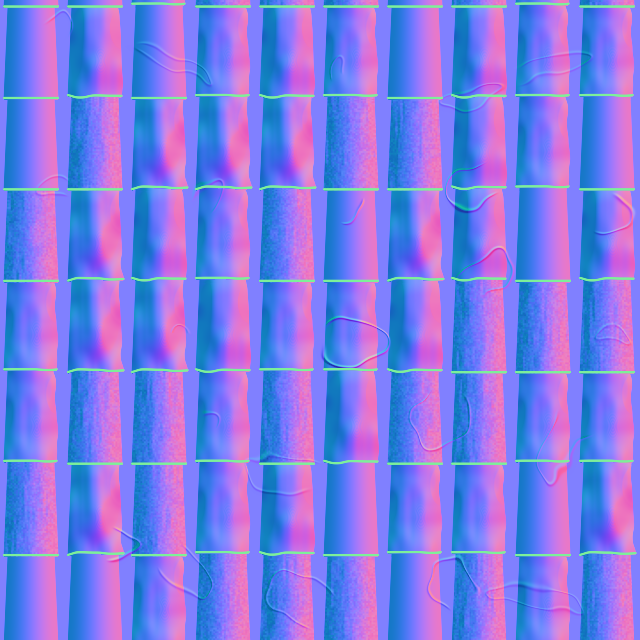
Give the GLSL for this texture map, as a WebGL 1 fragment shader.

```glsl
precision highp float;

uniform vec2 u_resolution;

const vec2 TILES = vec2(10.0, 7.0);      // columns, rows
const float ROW_SHIFT = 0.09;            // height of the first lip, in rows
const float TILE_CENTER = 0.485;
const float HALF_BOTTOM = 0.43;
const float HALF_TOP = 0.368;
const float LIP_HEIGHT = 0.026;
const float CURVE_SLOPE = 0.83;          // sideways normal at the tile edges
const float TILT = -0.06;
const float DENTED_SHARE = 0.47;
const float SMOOTH_SHARE = 0.25;
const float DENT_DEPTH = 0.10;
const float GRAIN = 0.55;
const float SCRATCH_CELLS = 5.0;
const float SCRATCH_CHANCE = 0.8;
const float SCRATCH_WIDTH = 0.010;
const vec3 LIP_COLOR = vec3(0.49, 0.94, 0.60);

float hash(vec2 p) {
  vec3 q = fract(p.xyx * 0.1031);
  q += dot(q, q.yzx + 33.33);
  return fract((q.x + q.y) * q.z);
}

float noise(vec2 p) {
  vec2 i = floor(p), f = p - i;
  f = f * f * f * (f * (f * 6.0 - 15.0) + 10.0);
  return mix(mix(hash(i), hash(i + vec2(1.0, 0.0)), f.x),
             mix(hash(i + vec2(0.0, 1.0)), hash(i + 1.0), f.x), f.y);
}

bool isDented(vec2 id) {
  return hash(id + 11.7) < DENTED_SHARE;
}

// Broad hollows plus one oval bulge
float dentHeight(vec2 p, float seed) {
  vec2 oval = (p - vec2(0.09, 0.57)) / vec2(0.14, 0.30);
  float hollows = noise(p * vec2(2.6, 1.7) + seed) + 0.4 * noise(p * vec2(5.0, 2.6) - seed + 80.0);
  return DENT_DEPTH * hollows + 0.035 * exp(-dot(oval, oval));
}

vec2 dentSlope(vec2 p, float seed) {
  const vec2 e = vec2(0.02, 0.0);
  float h = dentHeight(p, seed);
  vec2 slope = (h - vec2(dentHeight(p + e.xy, seed), dentHeight(p + e.yx, seed))) / e.x;
  // Fine contour rings on the bulge and a pressed upper right corner
  float ring = length((p - vec2(0.09, 0.57)) / vec2(0.14, 0.30));
  slope.x += 0.05 * sin(ring * 40.0) * (1.0 - smoothstep(0.5, 0.9, ring));
  float corner = length((p - vec2(0.44, 1.08)) / vec2(0.22, 0.34));
  slope.x += 0.22 * (1.0 - smoothstep(0.85, 1.0, corner));
  return slope;
}

// Vertical fibres and speckle, with a worn lower right corner
vec2 grainSlope(vec2 p, vec2 id) {
  vec2 q = p + id * 7.0;
  float fibre = noise(q * vec2(24.0, 2.5)) - 0.5;
  fibre *= smoothstep(0.35, 0.65, noise(q * vec2(9.0, 4.0) + 50.0));
  vec2 speckle = vec2(noise(q * 36.0), noise(q * 36.0 + 90.0)) - 0.5;
  float worn = 1.0 - smoothstep(0.40, 0.43, length(p - vec2(0.44, 0.12)));
  return GRAIN * (vec2(fibre * (1.0 - worn), 0.0) + 0.4 * speckle) + vec2(0.10 * worn, 0.0);
}

// Slopes of scattered partial ellipses, bent by noise
vec2 scratchSlope(vec2 uv) {
  vec2 g = uv * SCRATCH_CELLS, cell = floor(g), total = vec2(0.0);
  for (int j = -1; j <= 1; j++) {
    for (int i = -1; i <= 1; i++) {
      vec2 c = cell + vec2(float(i), float(j));
      vec2 id = mod(c, SCRATCH_CELLS) + 31.0;
      vec2 a = vec2(hash(id + 1.3), hash(id + 2.9));
      vec2 b = vec2(hash(id + 4.1), hash(id + 5.7));
      float angle = 6.2832 * hash(id + 8.3);
      mat2 turn = mat2(cos(angle), sin(angle), -sin(angle), cos(angle));
      vec2 p = (g - c - 0.2 - 0.6 * a) * turn;
      p += 0.12 * (vec2(noise(p * 5.0 + id), noise(p * 5.0 + id + 40.0)) - 0.5);
      vec2 radii = mix(vec2(0.10, 0.05), vec2(0.42, 0.20), b);
      vec2 n = p / radii, grad = n / radii;
      float k = length(n);
      float d = (k - 1.0) * k / max(length(grad), 0.001) / SCRATCH_WIDTH;
      float cut = mix(-1.3, 0.5, hash(id + 9.1));
      float arc = smoothstep(cut, cut + 0.3, n.x / max(k, 0.001));
      float strength = step(hash(id + 6.6), SCRATCH_CHANCE) * mix(0.3, 1.5, a.x * b.y + 0.2);
      vec2 dir = turn * (grad / max(length(grad), 0.001));
      total += dir * d * exp(-d * d) * arc * strength;
    }
  }
  return total;
}

void main() {
  vec2 uv = gl_FragCoord.xy / u_resolution;
  vec2 g = uv * TILES + vec2(0.0, ROW_SHIFT);
  vec2 px = TILES / u_resolution;

  // Dented tiles have an uneven lip
  vec2 id = mod(floor(g), TILES);
  if (isDented(id)) g.y -= 0.035 * noise(vec2(fract(g.x) * 4.0, floor(hash(id) * 3.0)));
  id = mod(floor(g), TILES);
  vec2 f = fract(g);
  vec2 p = vec2(f.x - TILE_CENTER, f.y * TILES.x / TILES.y);
  float seed = 13.0 * floor(hash(id) * 3.0);
  bool dented = isDented(id);
  bool rough = hash(id + 11.7) > DENTED_SHARE + SMOOTH_SHARE;

  // Tapered outline with rounded lip ends
  float halfWidth = mix(HALF_BOTTOM, HALF_TOP, f.y);
  halfWidth += 0.008 * (1.0 - smoothstep(LIP_HEIGHT, LIP_HEIGHT + 0.01, f.y));
  halfWidth -= 0.02 * (1.0 - smoothstep(0.0, 0.015, f.y));
  if (dented) halfWidth += 0.05 * (noise(vec2(p.y * 4.0, seed + sign(p.x))) - 0.5) * step(0.0, p.x);
  float body = 1.0 - smoothstep(-0.5 * px.x, 0.5 * px.x, abs(p.x) - halfWidth);
  float lip = body * smoothstep(0.0, px.y, f.y)
            * (1.0 - smoothstep(LIP_HEIGHT, LIP_HEIGHT + px.y, f.y));

  // Surface normal
  float across = clamp(p.x / halfWidth, -1.0, 1.0);
  vec2 slope = vec2(CURVE_SLOPE * sin(1.5708 * across), TILT);
  if (dented) slope += dentSlope(p, seed);
  if (rough) slope += grainSlope(p, id);
  slope = slope * min(1.0, 0.87 / length(slope)) * body + scratchSlope(uv);
  slope *= min(1.0, 0.95 / max(length(slope), 0.001));
  vec3 normal = vec3(slope, sqrt(1.0 - dot(slope, slope)));

  vec3 color = mix(normal * 0.5 + 0.5, LIP_COLOR, lip);
  gl_FragColor = vec4(color, 1.0);
}
```
